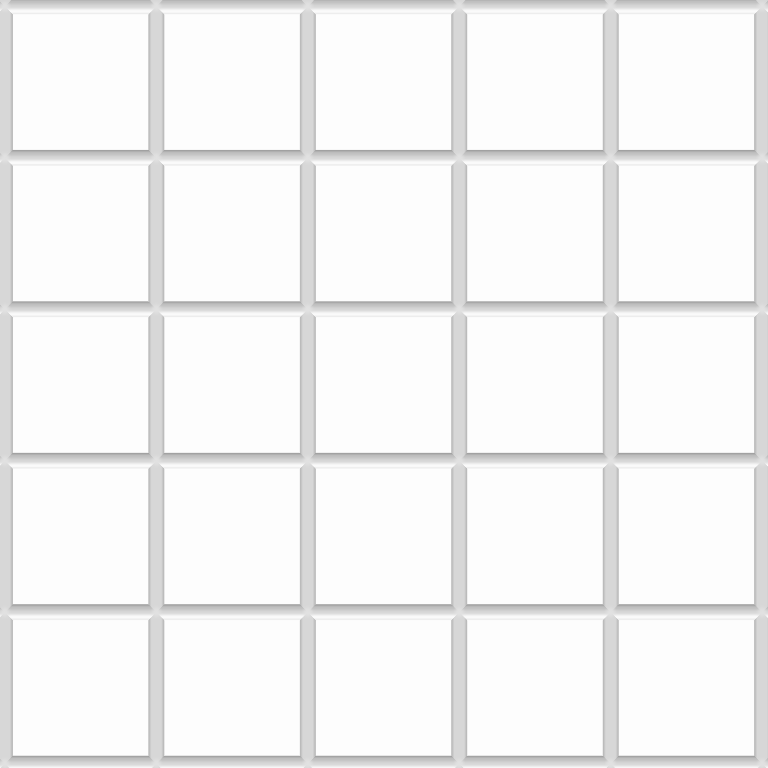
Reproduce this pattern procedurally as a WebGL 2 fragment shader.

```glsl
#version 300 es
precision highp float;
// Glossy white square tiles divided by bevelled grey joints.
// Each joint is shaded across its width; upright and level joints
// meet in mitred corners with a soft pale spot at each crossing.

#define TILE_PITCH 0.1972
#define JOINT_HALF_WIDTH 0.0104
#define GRID_ORIGIN vec2(0.0064, 0.0056)
#define TILE_WHITE 0.992
#define JOINT_GREY 0.845
#define JOINT_EDGE_GREY 0.72
#define SHADOW_GREY 0.62
#define MID_SHADOW_GREY 0.75
#define HIGHLIGHT 0.98
#define CROSSING_GREY 0.89

uniform vec2 u_resolution;
out vec4 fragColor;

// Upright joint: flat grey with darker rims; across runs from -1 to 1.
float uprightTone(float across) {
    return mix(JOINT_GREY, JOINT_EDGE_GREY, smoothstep(0.55, 1.0, abs(across)));
}

// Level joint: shadow at the top (-1) fading to a highlight at the bottom (1).
float levelTone(float down) {
    float tone = mix(SHADOW_GREY, MID_SHADOW_GREY, smoothstep(-1.0, -0.6, down));
    tone = mix(tone, JOINT_GREY, smoothstep(-0.65, 0.05, down));
    tone = mix(tone, HIGHLIGHT, smoothstep(0.0, 0.6, down));
    float rim = 1.0 - smoothstep(0.0, 0.2, abs(down - 0.88));
    return tone - 0.05 * rim;
}

void main() {
    float canvasSize = min(u_resolution.x, u_resolution.y);
    vec2 uv = gl_FragCoord.xy / canvasSize;

    // Offset from the nearest crossing, in joint half widths.
    vec2 offset = mod(uv - GRID_ORIGIN + 0.5 * TILE_PITCH, TILE_PITCH) - 0.5 * TILE_PITCH;
    vec2 p = offset / JOINT_HALF_WIDTH;
    vec2 a = abs(p);
    float soft = 0.6 / (canvasSize * JOINT_HALF_WIDTH);

    // Coverage of each joint direction.
    vec2 joint = 1.0 - smoothstep(1.0 - soft, 1.0 + soft, a);

    // Diagonal mitre chooses between the two joint profiles.
    float mitre = smoothstep(-soft, soft, a.x - a.y);
    float jointTone = mix(uprightTone(min(a.x, 1.0)), levelTone(clamp(-p.y, -1.0, 1.0)), mitre);

    // Pale spot where the joints cross.
    float crossing = 1.0 - smoothstep(0.15, 0.9, length(p));
    jointTone = mix(jointTone, CROSSING_GREY, 0.8 * crossing);

    float tone = mix(TILE_WHITE, jointTone, max(joint.x, joint.y));
    fragColor = vec4(vec3(tone), 1.0);
}
```
